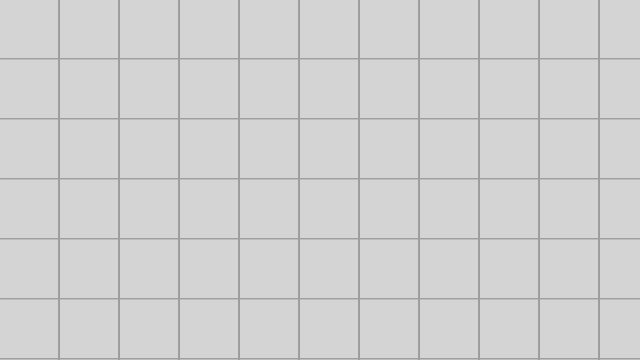
Give the GLSL for this pattern, as a Shadertoy shader.

```glsl
// Share of a pixel covered by a line repeating once per unit
float lineCoverage(float coord, float center, float width, float pixel) {
    float dist = abs(fract(coord - center + 0.5) - 0.5);
    return clamp((0.5 * width - dist) / pixel + 0.5, 0.0, min(1.0, width / pixel));
}

void mainImage(out vec4 fragColor, in vec2 fragCoord) {
    // Square cells, six to the canvas height
    float pixel = 6.0 / iResolution.y;
    vec2 cell = fragCoord * pixel;

    // Upright lines are slightly heavier than level ones
    float upright = lineCoverage(cell.x, 0.9839, 0.0323, pixel);
    float level = lineCoverage(cell.y, 0.0208, 0.0229, pixel);

    vec3 color = mix(vec3(0.83), vec3(0.61), max(upright, level));
    fragColor = vec4(color, 1.0);
}
```
